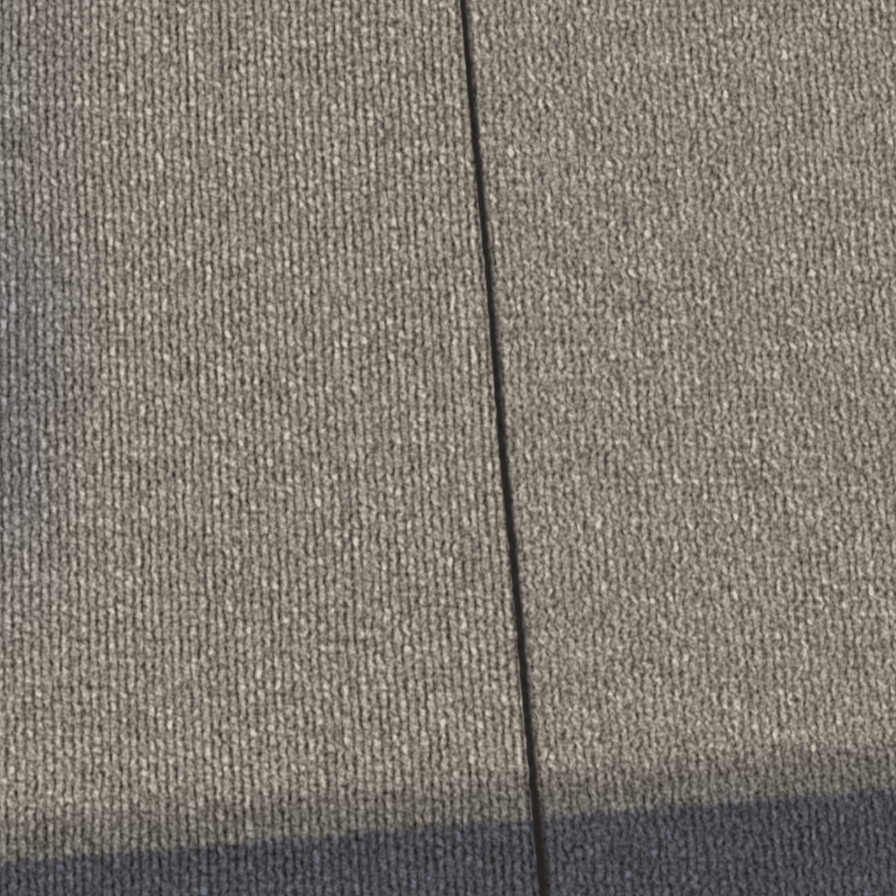
A three.js fragment shader for this texture:

```glsl
varying vec2 vUv;

const float RIBS = 94.0;
const float STITCHES = 80.0;
const float LEAN = 0.018;
const float FAN = 0.095;
const float SEAM_BOTTOM = 0.607;
const float SEAM_TOP = 0.517;
const float SEAM_NEAR = 0.0046;
const float SEAM_FAR = 0.0034;
const float SHADOW_BASE = 0.036;
const float SHADOW_SLOPE = 0.083;
const float PENUMBRA_HEIGHT = 0.055;
const float FLECK_GAIN = 0.62;

const vec3 GROOVE_COLOR = vec3(0.290, 0.260, 0.230);
const vec3 YARN_COLOR = vec3(0.722, 0.690, 0.642);
const vec3 SEAM_COLOR = vec3(0.140, 0.127, 0.120);
const vec3 SHADOW_TINT = vec3(0.53, 0.56, 0.65);
const vec3 PENUMBRA_TINT = vec3(0.78, 0.78, 0.80);
const vec3 SIDE_TINT = vec3(0.83, 0.845, 0.90);

float hash(vec2 p) {
  return fract(sin(dot(p, vec2(127.1, 311.7))) * 43758.55);
}

vec2 gradient(vec2 cell) {
  float angle = 6.28319 * hash(cell);
  return vec2(cos(angle), sin(angle));
}

// Gradient noise, roughly -0.7 to 0.7
float noise(vec2 p) {
  vec2 i = floor(p);
  vec2 f = p - i;
  vec2 u = f * f * f * (f * (f * 6.0 - 15.0) + 10.0);
  vec2 e = vec2(1.0, 0.0);
  float low = mix(dot(gradient(i), f), dot(gradient(i + e), f - e), u.x);
  float high = mix(dot(gradient(i + e.yx), f - e.yx),
                   dot(gradient(i + 1.0), f - 1.0), u.x);
  return mix(low, high, u.y);
}

float fbm(vec2 p) {
  float sum = 0.0;
  float weight = 0.6;
  for (int k = 0; k < 3; k++) {
    sum += weight * noise(p);
    p = p * 2.03 + 17.3;
    weight *= 0.5;
  }
  return sum;
}

// Ribbed cloth made of staggered, slanted stitches; the ribs fan out downward
vec3 knit(vec2 p, float rightSide) {
  float rib = (p.x + (LEAN + FAN * p.x) * p.y) * RIBS + rightSide * 0.4;
  rib += mix(0.30, 0.52, rightSide) * noise(p * vec2(66.0, 84.0));
  rib += 0.35 * noise(p * 5.0 + 3.0);
  float ribId = floor(rib);
  float across = rib - ribId - 0.5;

  float along = p.y * STITCHES + 7.0 * hash(vec2(ribId, 4.0));
  along += mix(0.4, 0.8, rightSide) * across;
  along += 0.8 * noise(vec2(ribId * 3.7, p.y * 42.0));
  float stitchId = floor(along);
  float within = along - stitchId - 0.5;
  vec2 id = vec2(ribId, stitchId);

  // Rounded ridge and loop profiles
  float ridge = smoothstep(0.54, 0.08, abs(across + 0.05));
  float loop = smoothstep(0.54, 0.14, abs(within));
  float bead = ridge * mix(0.62, 1.0, loop);
  float tone = mix(0.25, 0.33, rightSide) + mix(0.57, 0.44, rightSide) * bead;
  tone += 0.27 * (hash(id) - 0.5) * loop;

  // Fibre grain, lumps and broad unevenness
  tone += 0.48 * noise(p * vec2(165.0, 135.0));
  tone += 0.44 * noise(p * vec2(255.0, 230.0) + 9.0);
  tone += 0.13 * fbm(p * 22.0);

  // Pale fibres: a few strong, many faint
  float fibre = smoothstep(0.12, 0.55, noise(p * vec2(92.0, 74.0) + 41.0));
  tone += FLECK_GAIN * fibre * (0.4 + 0.6 * pow(hash(id + 31.7), 3.0)) * bead;
  return mix(GROOVE_COLOR, YARN_COLOR, clamp(tone, -0.2, 1.25));
}

// Cast shadow with a stepped penumbra, and cool shade at the left edge
vec3 shade(vec2 p) {
  float height = p.y - SHADOW_BASE - SHADOW_SLOPE * p.x;
  height += 0.004 * noise(p * 40.0);
  float penumbra = 1.0 - smoothstep(0.50, 1.25, height / PENUMBRA_HEIGHT);
  float core = 1.0 - smoothstep(-0.006, 0.009, height);
  vec3 light = mix(vec3(1.0), PENUMBRA_TINT, penumbra);
  light = mix(light, SHADOW_TINT, core);

  float edge = 1.0 - smoothstep(0.0, 0.14, p.x + 0.05 * fbm(p * 6.0));
  float band = smoothstep(0.20, 0.52, p.y) * mix(1.0, 0.55, smoothstep(0.65, 0.82, p.y));
  return light * mix(vec3(1.0), SIDE_TINT, edge * band);
}

void main() {
  vec2 p = vUv;
  float seamOffset = p.x - mix(SEAM_BOTTOM, SEAM_TOP, p.y);
  seamOffset += 0.0014 * noise(vec2(3.0, p.y * 60.0)) + 0.002 * noise(vec2(8.0, p.y * 5.0));
  float rightSide = step(0.0, seamOffset);
  vec3 color = knit(p, rightSide) * shade(p);

  // Seam: dark gap, wider toward the bottom, with a soft right wall
  float gap = abs(seamOffset);
  float halfWidth = mix(SEAM_NEAR, SEAM_FAR, p.y);
  color *= 1.0 - 0.20 * (1.0 - smoothstep(0.003, 0.012, gap));
  float wall = mix(0.0016, 0.0036, rightSide);
  float opening = 1.0 - smoothstep(halfWidth - wall, halfWidth + wall, gap);
  opening *= 0.95 + 0.12 * noise(p * 110.0);
  color = mix(color, SEAM_COLOR, clamp(opening, 0.0, 1.0));

  gl_FragColor = vec4(color, 1.0);
}
```
